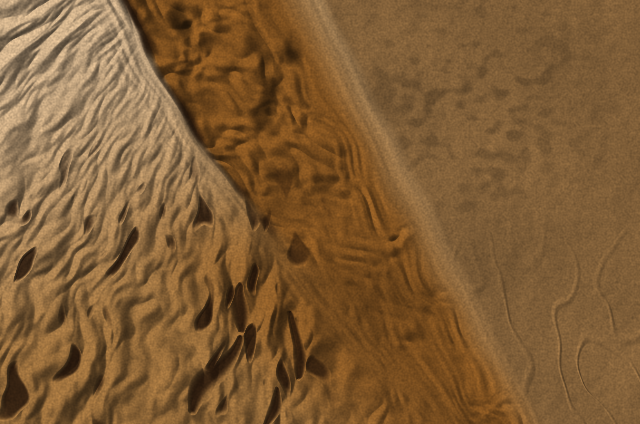
Write a Shadertoy shader that draws this texture.

```glsl
// Wet sand seen from above: a pale eroded bank, a brown rippled channel running
// down to the right, a soft streaked levee and a smooth flat of sand beyond.
// Each zone has its own noise relief; edge curves blend them and a low sun lights them.

#define FAN_APEX vec2(0.62, 1.35)   // where the bank's rills radiate from
#define SUN_DIR vec2(-0.77, 0.64)   // points towards the light
#define RELIEF 1.7                  // strength of the shading
#define GLINT 0.20                  // most that a lit slope gains
#define GRAIN 0.13                  // strength of the sand grain
#define PALE_SAND vec3(0.70, 0.595, 0.465)
#define WARM_SAND vec3(0.53, 0.38, 0.205)
#define WET_SAND vec3(0.465, 0.295, 0.115)
#define LEVEE_SAND vec3(0.63, 0.495, 0.33)
#define FLAT_SAND vec3(0.50, 0.37, 0.22)
#define SHADOW vec3(0.12, 0.065, 0.03)

vec2 hashGradient(vec2 cell) {
    vec3 q = fract(cell.xyx * vec3(0.1031, 0.1030, 0.0973));
    q += dot(q, q.yzx + 33.33);
    return 2.0 * fract((q.xx + q.yz) * q.zy) - 1.0;
}

float noise(vec2 p) {
    vec2 i = floor(p), f = fract(p);
    vec2 u = f * f * f * (f * (f * 6.0 - 15.0) + 10.0);
    vec2 e = vec2(0.0, 1.0);
    float low = mix(dot(hashGradient(i), f), dot(hashGradient(i + e.yx), f - e.yx), u.x);
    float high = mix(dot(hashGradient(i + e.xy), f - e.xy), dot(hashGradient(i + 1.0), f - 1.0), u.x);
    return 1.4 * mix(low, high, u.y);
}

// Rounded lobes parted by soft creases
float lobes(vec2 p) {
    float n = noise(p);
    return sqrt(n * n + 0.004);
}

// Signed distances past the channel's left edge, its right edge and the levee
vec3 pastEdges(vec2 p) {
    float d = 1.0 - p.y;
    float wiggle = noise(p * 7.0);
    return p.x - vec3(0.295 + 0.45 * d + 0.32 * d * d + 0.020 * wiggle,
                      0.625 + 0.60 * d + 0.030 * wiggle,
                      0.765 + 0.51 * d + 0.010 * wiggle);
}

// Coverage of channel, levee and flat, each laid over the one before
vec3 zones(vec2 p, vec3 past) {
    vec3 soft = vec3(mix(0.010, 0.12, smoothstep(0.60, 0.20, p.y)), 0.045, 0.020);
    return smoothstep(-soft, soft, past);
}

// Angle and radius about the fan apex, bent a little
vec2 fan(vec2 p) {
    vec2 v = p - FAN_APEX;
    return vec2(atan(v.x, -v.y) + 0.04 * noise(p * 5.0) + 0.014 * noise(p * 13.0), length(v));
}

// A tapering gouge between two points
float gouge(vec2 p, vec2 a, vec2 b, float width) {
    vec2 ab = b - a;
    float t = clamp(dot(p - a, ab) / dot(ab, ab), 0.0, 1.0);
    float w = width * (0.35 + 0.65 * sin(3.0 * t));
    return 1.0 - smoothstep(0.2 * w, w, length(p - a - t * ab));
}

// Scattered pits low on the bank, and the deep rills at its foot
float pits(vec2 p) {
    vec2 f = fan(p);
    float region = smoothstep(0.72, 0.45, p.y) * smoothstep(0.95, 0.65, p.x);
    float scatter = smoothstep(0.27, 0.50, noise(f * vec2(26.0, 11.0) + 4.0));
    vec2 q = p + 0.03 * vec2(noise(p * 8.0), noise(p * 8.0 + 20.0));
    float deep = gouge(q, vec2(0.585, 0.34), vec2(0.555, 0.23), 0.024);
    deep = max(deep, gouge(q, vec2(0.545, 0.21), vec2(0.465, 0.03), 0.026));
    deep = max(deep, gouge(q, vec2(0.69, 0.25), vec2(0.715, 0.12), 0.016));
    deep = max(deep, gouge(q, vec2(0.66, 0.10), vec2(0.63, 0.0), 0.019));
    return max(scatter * region, deep);
}

float bankHeight(vec2 p, float past) {
    vec2 f = fan(p) * vec2(1.0, 0.45);
    float swell = 0.020 * lobes(f * 13.0) + 0.007 * lobes(f * 28.0 + 7.0) + 0.002 * noise(f * 60.0 + 3.0);
    swell *= mix(1.25, 0.65, smoothstep(0.2, 0.8, p.y));
    vec2 along = vec2(past * 26.0, p.y * 5.0);
    float rills = 0.013 * lobes(along) + 0.004 * noise(along * vec2(2.3, 1.5) + 9.0);
    return mix(swell, rills, exp(-past * past * 160.0)) - 0.008 * pits(p) + 0.016;
}

float channelHeight(vec2 p, vec3 past) {
    vec2 q = vec2(past.x, p.y) + 0.035 * vec2(noise(p * 9.0), noise(p * 9.0 + 31.0));
    float ripples = 0.015 * lobes(q * vec2(18.0, 16.0)) + 0.003 * noise(q * 40.0);
    vec2 along = vec2(past.y * 24.0, p.y * 6.0) + 0.8 * noise(p * 8.0);
    float streaks = 0.012 * lobes(along) + 0.004 * noise(along * 2.3);
    float streaky = max(exp(-past.y * past.y * 200.0), 0.8 * smoothstep(0.5, 0.1, p.y));
    return mix(ripples * mix(0.5, 1.1, smoothstep(0.45, 0.7, p.y)), streaks, streaky);
}

float height(vec2 p) {
    vec3 past = pastEdges(p), zone = zones(p, past);
    float levee = 0.0014 * noise(vec2(past.z * 48.0, p.y * 4.0)) + 0.004;
    vec2 bend = vec2(p.x + 0.25 * p.y + 0.03 * noise(p * 9.0), 0.45 * p.y);
    float flatSand = 0.0010 * noise(p * vec2(15.0, 8.0)) + 0.0004 * noise(p * 34.0) + 0.002;
    flatSand += 0.0010 * smoothstep(0.10, 0.0, abs(noise(bend * 11.0))) * smoothstep(0.55, 0.25, p.y);
    float h = mix(bankHeight(p, past.x), channelHeight(p, past), zone.x);
    return mix(mix(h, levee, zone.y), flatSand, zone.z);
}

void mainImage(out vec4 fragColor, in vec2 fragCoord) {
    vec2 p = fragCoord / iResolution.y;
    vec3 past = pastEdges(p), zone = zones(p, past);

    // Base colour of each zone; the bank's foot is wet, the levee dries outwards
    float paleness = smoothstep(0.15, 0.95, p.y + 0.35 * (0.25 - p.x));
    vec3 bank = mix(WARM_SAND, PALE_SAND, paleness);
    bank = mix(bank, WET_SAND, 0.85 * smoothstep(-0.42, -0.08, past.x) * smoothstep(0.60, 0.25, p.y));
    float hollow = smoothstep(0.08, 0.45, noise(p * vec2(15.0, 13.0) + 8.0)) * smoothstep(0.45, 0.8, p.y);
    vec3 channel = WET_SAND * (1.0 - 0.45 * hollow + 0.15 * noise(p * 5.0));
    float dryness = smoothstep(-0.13, 0.0, past.z) * mix(0.55, 1.0, p.y);
    vec3 levee = mix(WET_SAND * 1.06, LEVEE_SAND, dryness);
    levee *= 1.0 + 0.12 * noise(vec2(past.z * 45.0, p.y * 3.0));
    float dapple = smoothstep(0.0, 0.45, noise(p * vec2(26.0, 34.0)) + 0.5 * noise(p * 6.0));
    vec2 fromDapples = (p - vec2(1.10, 0.75)) / vec2(0.30, 0.28);
    vec3 flatSand = FLAT_SAND * (1.0 + 0.08 * noise(p * 4.0) - 0.20 * dapple * exp(-dot(fromDapples, fromDapples)));
    vec3 col = mix(mix(mix(bank, channel, zone.x), levee, zone.y), flatSand, zone.z);

    // Low sun over the relief: gentle highlights, deeper shade
    const float STEP = 0.0025;
    float h = height(p);
    vec2 slope = vec2(height(p + vec2(STEP, 0.0)), height(p + vec2(0.0, STEP))) - h;
    float lit = -RELIEF * dot(slope, SUN_DIR) / STEP;
    col *= exp(lit > 0.0 ? GLINT * tanh(0.7 * lit / GLINT) : 0.9 * tanh(lit / 0.9));

    // Shadows in the pits and under the channel's left wall
    float bankOnly = (1.0 - 0.4 * zone.x) * (1.0 - zone.y);
    col = mix(col, SHADOW, 0.8 * pits(p) * bankOnly);
    float wall = smoothstep(-0.016, 0.0, past.x) * smoothstep(0.028, 0.004, past.x);
    wall *= smoothstep(0.38, 0.55, p.y) * smoothstep(-0.3, 0.25, noise(p * 16.0));
    col = mix(col, SHADOW, 0.75 * wall);

    col *= 1.0 + GRAIN * (noise(p * 190.0) + 0.6 * noise(p * 97.0 + 5.0));
    fragColor = vec4(clamp(col, 0.0, 1.0), 1.0);
}
```
